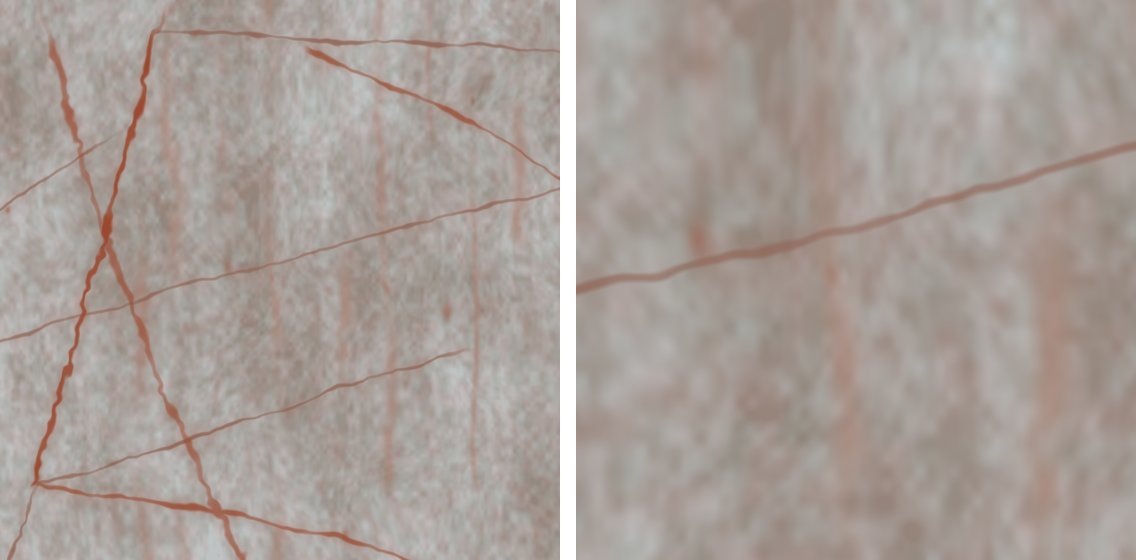
Left: the whole. Right: its middle third, enlarged.
Write a WebGL 1 fragment shader that draws this texture.

```glsl
precision highp float;

uniform vec2 u_resolution;

const vec3 BROWN_GREY = vec3(0.600, 0.550, 0.517);
const vec3 PALE_GREY = vec3(0.735, 0.732, 0.728);
const vec3 PINK_STAIN = vec3(0.660, 0.490, 0.430);
const vec3 RUST = vec3(0.600, 0.285, 0.185);
const vec3 THIN_VEIN = vec3(0.560, 0.385, 0.325);

const float CLOUD_CONTRAST = 1.25;
const float STREAK_CONTRAST = 0.75;
const float GRAIN_CONTRAST = 0.85;
const float CHROMA = 0.045;
const float VEIN_SOFTNESS = 0.0028;
const float VEIN_WANDER = 0.028;
const float HALO_WIDTH = 0.013;
const float STREAK_COUNT = 11.0;

float hash(vec2 p) {
  return fract(sin(dot(p, vec2(127.1, 311.7))) * 43758.5453);
}

float noise(vec2 p) {
  vec2 cell = floor(p);
  vec2 f = fract(p);
  f = f * f * (3.0 - 2.0 * f);
  float low = mix(hash(cell), hash(cell + vec2(1.0, 0.0)), f.x);
  float high = mix(hash(cell + vec2(0.0, 1.0)), hash(cell + vec2(1.0, 1.0)), f.x);
  return mix(low, high, f.y);
}

float fbm(vec2 p) {
  float sum = 0.0;
  float weight = 0.533;
  for (int i = 0; i < 4; i++) {
    sum += weight * noise(p);
    p = mat2(1.6, 1.2, -1.2, 1.6) * p + 7.3;
    weight *= 0.5;
  }
  return sum;
}

// Curved crack running along x; returns its core and the stain around it.
vec2 vein(vec2 p, vec2 start, float slope, float curve, float reach, float width) {
  float u = p.x - start.x;
  float wander = VEIN_WANDER * (fbm(vec2(u * 9.0, start.y * 37.0)) - 0.5);
  float offset = p.y - start.y - u * (slope + curve * u) - wander;
  float d = abs(offset) / sqrt(1.0 + slope * slope);
  float swell = noise(vec2(u * 28.0, start.y * 91.0 + 4.0));
  float w = width * (0.5 + 1.8 * swell * swell * swell);
  float ends = smoothstep(-0.01, 0.01, u) * (1.0 - smoothstep(reach - 0.08, reach, u));
  float core = (0.5 + 0.5 * swell) * (1.0 - smoothstep(w * 0.4, w + VEIN_SOFTNESS, d));
  float halo = swell * exp(-d * d / (HALO_WIDTH * HALO_WIDTH));
  return ends * vec2(core, halo);
}

vec3 stone(vec2 p) {
  vec2 warped = p + 0.03 * vec2(noise(p * 9.0), noise(p * 9.0 + 31.0));
  float cloud = fbm(warped * vec2(5.0, 3.6) + 2.0) - 0.5;
  float streak = fbm(warped * vec2(30.0, 6.0) + 11.0) - 0.5;
  float grain = 0.65 * noise(warped * vec2(85.0, 58.0))
              + 0.35 * noise(warped * vec2(150.0, 110.0) + 5.0) - 0.5;
  float tone = 0.56 + CLOUD_CONTRAST * cloud + STREAK_CONTRAST * streak
             + GRAIN_CONTRAST * grain;
  float tint = noise(warped * vec2(62.0, 44.0) + 70.0) - 0.5;
  return mix(BROWN_GREY, PALE_GREY, clamp(tone, -0.15, 1.15))
       + CHROMA * tint * vec3(0.7, -0.4, -0.3);
}

// Soft upright stains, each with one small rusty blot.
vec2 uprightStains(vec2 p) {
  vec2 stain = vec2(0.0);
  for (float k = 0.0; k < STREAK_COUNT; k++) {
    float h = hash(vec2(k, 3.0));
    float x = (k + 0.3 + 0.5 * h) / STREAK_COUNT;
    float bend = 0.05 * (fbm(vec2(p.y * 5.0, k * 17.0)) - 0.5) - 0.03 * (p.y - 0.5);
    float d = p.x - x - bend;
    float width = mix(0.005, 0.014, hash(vec2(k, 8.0)));
    float patches = smoothstep(0.35, 0.8, noise(vec2(k * 13.0, p.y * 4.5)));
    float ragged = 0.4 + 0.9 * noise(p * vec2(75.0, 40.0) + k);
    stain.x += patches * ragged * exp(-d * d / (width * width));
    vec2 fromBlot = vec2(d, 0.6 * (p.y - hash(vec2(k, 21.0))));
    float size = mix(0.004, 0.010, h);
    stain.y += ragged * exp(-dot(fromBlot, fromBlot) / (size * size));
  }
  return clamp(stain, 0.0, 1.0);
}

void main() {
  vec2 p = gl_FragCoord.xy / u_resolution;
  vec2 jitter = vec2(noise(p * 70.0), noise(p * 70.0 + 19.0)) - 0.5;
  vec2 q = p + 0.003 * jitter;
  vec2 upright = p.yx + 0.009 * jitter;

  // Thin rising and falling cracks
  vec2 thin = vein(q, vec2(0.06, 0.13), 0.32, 0.0, 0.80, 0.0016);
  thin = max(thin, vein(q, vec2(-0.02, 0.39), 0.28, -0.01, 1.2, 0.0024));
  thin = max(thin, vein(q, vec2(-0.02, 0.61), 0.65, 0.0, 0.25, 0.0018));
  thin = max(thin, vein(q, vec2(0.28, 0.945), -0.02, -0.06, 1.0, 0.0022));
  thin = max(thin, vein(upright, vec2(-0.02, 0.02), 0.27, 0.0, 0.2, 0.002));

  // Rusty cracks: two falling, two steep
  vec2 rusty = 0.8 * vein(q, vec2(0.06, 0.13), -0.06, -0.20, 0.9, 0.0032);
  rusty = max(rusty, 0.75 * vein(q, vec2(0.55, 0.91), -0.40, -0.22, 0.7, 0.0030));
  rusty = max(rusty, 1.15 * vein(upright, vec2(0.13, 0.06), 0.275, 0.0, 0.87, 0.0052));
  rusty = max(rusty, 0.75 * vein(upright, vec2(-0.02, 0.44), -0.49, 0.12, 1.0, 0.0065));

  vec2 stain = uprightStains(p);
  float ragged = 0.4 + 0.8 * noise(p * 65.0 + 40.0);
  float halo = ragged * clamp(0.65 * rusty.y + 0.25 * thin.y, 0.0, 1.0);

  vec3 color = stone(p);
  color = mix(color, PINK_STAIN, 0.55 * stain.x);
  color = mix(color, PINK_STAIN, clamp(halo, 0.0, 0.85));
  color = mix(color, RUST, 0.45 * stain.y);
  color = mix(color, THIN_VEIN, 0.85 * thin.x);
  color = mix(color, RUST, clamp(rusty.x, 0.0, 1.0));
  gl_FragColor = vec4(color, 1.0);
}
```
